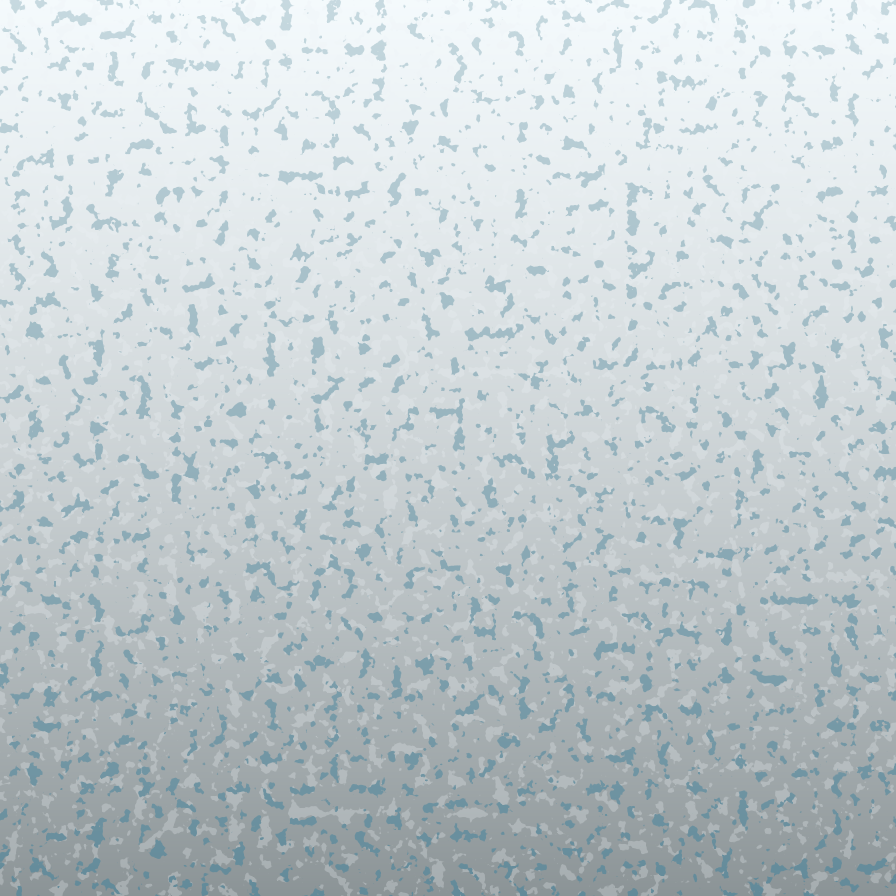
Write a Shadertoy shader that draws this background.

```glsl
// Weathered enamel: a vertical gradient from icy white to steel grey,
// flecked with pale chips and blue chips. Each chip layer is a fractal
// gradient noise cut at a threshold, with antialiased edges.

const vec3 SKY_TOP     = vec3(0.957, 0.980, 0.990);
const vec3 STEEL_BASE  = vec3(0.545, 0.578, 0.588);
const vec3 BLUE_TOP    = vec3(0.780, 0.853, 0.878);
const vec3 BLUE_BASE   = vec3(0.385, 0.540, 0.600);
const vec3 PALE_TINT   = vec3(0.925, 0.945, 0.960);

const float GRADIENT_LINEAR = 0.52;  // the rest of the fall is quadratic
const float CHIP_FREQUENCY  = 57.0;  // noise cells across the canvas
const float BLUE_THRESHOLD  = 0.295;
const float PALE_THRESHOLD  = 0.25;
const float PALE_OPACITY    = 0.27;
const float OCTAVE_GAIN     = 0.5;
const int   OCTAVES         = 3;
const vec2  BLUE_OFFSET     = vec2(17.3, 41.7);
const vec2  PALE_OFFSET     = vec2(233.6, 158.2);

// Unit gradient with a hashed direction for one lattice corner
vec2 cornerGradient(vec2 cell) {
    vec3 p = fract(cell.xyx * vec3(0.1031, 0.1030, 0.0973));
    p += dot(p, p.yzx + 33.33);
    float angle = 6.28318 * fract((p.x + p.y) * p.z);
    return vec2(cos(angle), sin(angle));
}

float gradientNoise(vec2 p) {
    vec2 cell = floor(p);
    vec2 f = fract(p);
    vec2 blend = f * f * f * (f * (f * 6.0 - 15.0) + 10.0);
    vec2 e = vec2(1.0, 0.0);
    float a = dot(cornerGradient(cell), f);
    float b = dot(cornerGradient(cell + e.xy), f - e.xy);
    float c = dot(cornerGradient(cell + e.yx), f - e.yx);
    float d = dot(cornerGradient(cell + e.xx), f - e.xx);
    return mix(mix(a, b, blend.x), mix(c, d, blend.x), blend.y);
}

float fractalNoise(vec2 p) {
    float sum = 0.0;
    float amplitude = 1.0;
    for (int i = 0; i < OCTAVES; i++) {
        sum += amplitude * gradientNoise(p);
        p = p * 2.0 + vec2(19.1, 7.7);
        amplitude *= OCTAVE_GAIN;
    }
    return sum;
}

// Coverage of a chip layer, softened over about one pixel
float chips(vec2 p, float threshold) {
    float n = fractalNoise(p);
    float soft = clamp(0.6 * fwidth(n), 0.005, 0.12);
    return smoothstep(threshold - soft, threshold + soft, n);
}

void mainImage(out vec4 fragColor, in vec2 fragCoord) {
    vec2 uv = fragCoord / iResolution.xy;
    vec2 p = CHIP_FREQUENCY * fragCoord / iResolution.y;

    // Background gradient, steeper towards the bottom
    float depth = 1.0 - uv.y;
    float fall = mix(depth * depth, depth, GRADIENT_LINEAR);
    vec3 color = mix(SKY_TOP, STEEL_BASE, fall);

    // Pale chips below, blue chips on top
    float pale = chips(p + PALE_OFFSET, PALE_THRESHOLD);
    float blue = chips(p + BLUE_OFFSET, BLUE_THRESHOLD);
    color = mix(color, PALE_TINT, PALE_OPACITY * pale);
    color = mix(color, mix(BLUE_TOP, BLUE_BASE, depth), blue);

    fragColor = vec4(color, 1.0);
}
```
